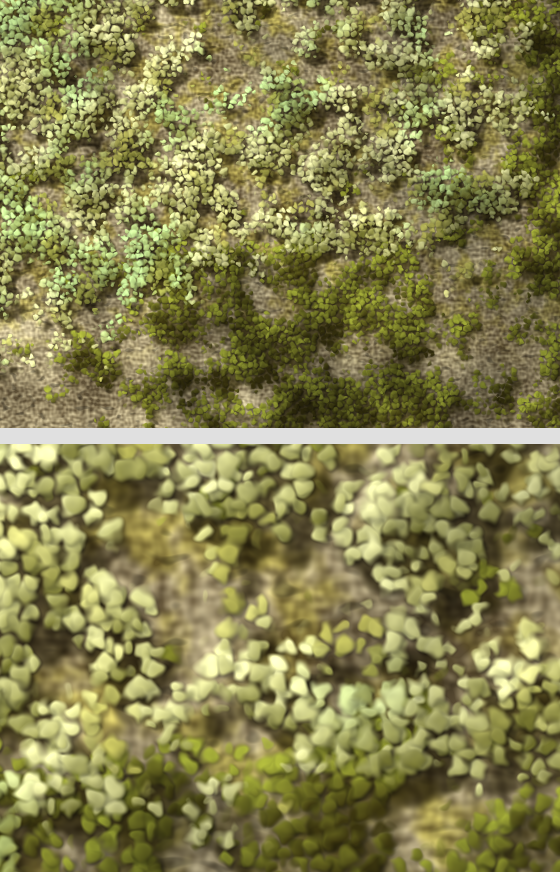
Top: the whole. Bottom: its middle third, enlarged.
A Shadertoy shader for this texture:

```glsl
vec2 hash2(vec2 p) {
    vec3 q = fract(p.xyx * vec3(0.1031, 0.1030, 0.0973));
    q += dot(q, q.yzx + 33.33);
    return fract((q.xx + q.yz) * q.zy);
}

float gradientDot(vec2 cell, vec2 offset) {
    float angle = 6.2832 * hash2(cell).x;
    return dot(vec2(cos(angle), sin(angle)), offset);
}

float noise(vec2 p) {
    vec2 i = floor(p), f = fract(p);
    vec2 u = f * f * f * (f * (f * 6.0 - 15.0) + 10.0);
    vec2 e = vec2(1, 0);
    return 1.4 * mix(mix(gradientDot(i, f), gradientDot(i + e, f - e), u.x),
                     mix(gradientDot(i + e.yx, f - e.yx), gradientDot(i + 1.0, f - 1.0), u.x), u.y);
}

float fbm(vec2 p) {
    return 0.6 * noise(p) + 0.35 * noise(p * 2.1 + 17.0) + 0.2 * noise(p * 4.3 + 41.0);
}

// Moss grows along the lower middle and the right edge
float mossZone(vec2 p) {
    float lower = 1.0 - length((p - vec2(0.70, 0.16)) / vec2(0.42, 0.25));
    float right = (p.x - 1.17) * 3.5 - 0.8 * smoothstep(0.25, 0.05, p.y);
    return max(lower, right);
}

float mossCover(vec2 p) {
    return 0.9 * fbm(p * 9.0 + 60.0) + 0.55 * clamp(mossZone(p), -0.6, 0.4) - 0.03;
}

// Lichen fills the upper slope, leaving a bare strip near the top
float lichenCover(vec2 p) {
    float slope = clamp((p.y - 0.22 - 0.23 * p.x) * 3.0, -0.8, 0.2);
    vec2 strip = (p - vec2(0.48, 0.86)) * vec2(6, 11);
    float leftPatch = 0.12 * smoothstep(0.6, 0.1, p.x) * smoothstep(0.25, 0.4, p.y);
    return 1.1 * fbm(p * 10.0 + 5.0) + slope + leftPatch - 0.35 * exp(-dot(strip, strip))
         - 0.45 * smoothstep(-0.1, 0.4, mossZone(p)) - 0.12;
}

vec3 barkColor(vec2 p) {
    vec2 warped = p + 0.003 * vec2(noise(p * 25.0), noise(p * 25.0 + 9.0));
    float fibre = noise(warped * vec2(60, 135));
    float grain = noise(warped * vec2(120, 105) + 30.0);
    float tone = 0.52 + 0.32 * fibre + 0.36 * grain + 0.6 * fbm(p * 7.0 + 80.0);
    vec3 color = mix(vec3(0.33, 0.28, 0.19), vec3(0.76, 0.71, 0.56), clamp(tone, 0.0, 1.2));
    // Yellow-green film, absent on the bare grey wood
    float film = smoothstep(-0.2, 0.4, fbm(p * 16.0 + 22.0)) * smoothstep(0.1, 0.35, p.y);
    color = mix(color, color * vec3(0.98, 0.98, 0.66), film);
    float crack = smoothstep(0.3, 0.65, noise(warped * vec2(45, 75) + 50.0));
    return color * (1.0 - 0.25 * crack);
}

// Small crowded lobes, lit from the upper left, painted over the ground
vec3 paintLobes(vec3 color, vec2 p, float density, float seed, bool moss) {
    vec2 q = p * density + seed;
    q += 0.3 * vec2(noise(q * 1.3), noise(q * 1.3 + 13.0));
    vec2 cell = floor(q);
    for (int y = 1; y >= -1; y--)
    for (int x = -1; x <= 1; x++) {
        vec2 id = cell + vec2(x, y);
        vec2 rnd = hash2(id + seed);
        vec2 tone = hash2(id + seed + 71.0);
        vec2 center = id + 0.5 + 0.7 * (rnd - 0.5);
        vec2 place = (center - seed) / density;
        float cover = moss ? mossCover(place) : lichenCover(place);
        float growth = smoothstep(-0.08, 0.14, cover + 0.3 * (tone.y - 0.5));
        if (growth < 0.05) continue;

        float radius = mix(0.40, 0.62, tone.x) * mix(0.6, 1.0, growth);
        vec2 offset = (q - center) / radius;
        float shade = smoothstep(1.3, 0.4, length(offset - vec2(0.2, -0.25)));
        color *= 1.0 - 0.32 * shade * growth;

        // Each clump is brighter on the side that faces the light
        vec2 uphill = place + vec2(-0.014, 0.018);
        float facing = cover - (moss ? mossCover(uphill) : lichenCover(uphill));
        float light = 0.58 + 0.30 * dot(offset, vec2(-0.5, 0.7)) + 0.45 * (tone.y - 0.5);
        light += 0.9 * clamp(facing, -0.35, 0.35);
        vec3 dark = vec3(0.38, 0.38, 0.15), bright = vec3(0.91, 0.91, 0.65);
        if (moss) {
            light += 0.8 * noise(place * 15.0) - 0.12;
            dark = vec3(0.20, 0.18, 0.05);
            bright = vec3(0.58, 0.61, 0.20);
        } else {
            light += 0.35 * noise(place * 8.0 + 66.0);
            float green = smoothstep(0.0, 0.4, noise(place * 4.5 + 3.0) + 0.25 - 0.4 * place.x);
            float yellow = smoothstep(0.1, 0.5, noise(place * 12.0 + 34.0));
            bright = mix(bright, vec3(0.76, 0.90, 0.58), 0.9 * green);
            bright = mix(bright, vec3(0.66, 0.64, 0.25), 0.75 * yellow);
        }
        vec3 lobe = mix(dark, bright, clamp(light, 0.0, 1.05));
        color = mix(color, lobe, smoothstep(1.1, 0.4, length(offset)) * min(1.0, growth * 2.0));
    }
    return color;
}

void mainImage(out vec4 fragColor, in vec2 fragCoord) {
    vec2 p = fragCoord / iResolution.y;
    vec3 color = barkColor(p);

    // Soft shadows at the lower right of the clumps
    vec2 towardLight = vec2(-0.020, 0.026);
    float shadow = smoothstep(-0.05, 0.25, lichenCover(p + towardLight));
    float damp = smoothstep(-0.08, 0.3, mossCover(p + 0.5 * towardLight));
    color = mix(color, color * vec3(0.46, 0.44, 0.36), shadow);
    color = mix(color, vec3(0.21, 0.18, 0.06), 0.75 * damp);

    color = paintLobes(color, p, 58.0, 11.0, true);
    color = paintLobes(color, p, 66.0, 37.0, true);
    color = paintLobes(color, p, 66.0, 90.0, false);
    color = paintLobes(color, p, 56.0, 53.0, false);

    // Broad light, falling off towards the lower right
    float glow = 1.04 + 0.3 * noise(p * 3.0 + 7.0) + 0.25 * noise(p * 7.0 + 28.0);
    glow += 0.12 * smoothstep(0.9, 0.2, p.x) - 0.15 * smoothstep(0.0, 0.5, mossZone(p));
    color *= min(glow, 1.18) * (1.0 + 0.08 * noise(p * 110.0));
    fragColor = vec4(clamp(color, 0.0, 1.0), 1.0);
}
```
